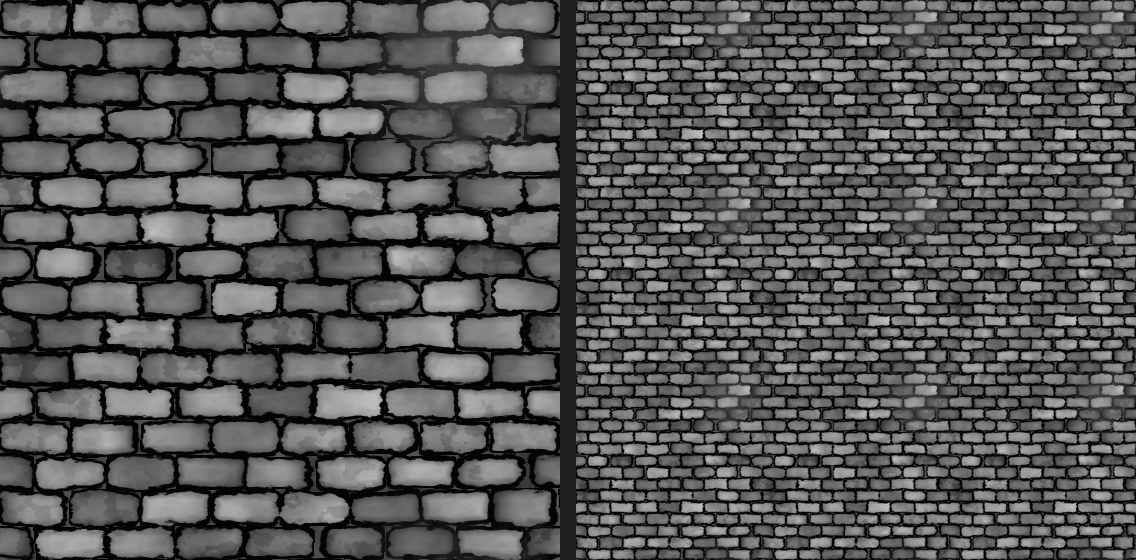
Left: one tile. Right: repeated 3 by 3.
Reproduce this texture procedurally as a Shadertoy shader.

```glsl
// Hand-painted grey brick wall in running bond, with ragged black joints.
// Each brick is a bent rounded box, roughened by wrapping noise; its tone,
// slope, shape and stains come from a hash of its wrapped cell number.

#define GRID vec2(8.0, 16.0)       // bricks across, rows up
#define HALF_SIZE vec2(0.925, 0.425) // brick half size, in row heights
#define WOBBLE vec2(0.05, 0.16)    // waviness of the joints, in cells
#define ROUGHNESS 0.24             // raggedness of brick edges
#define INK_WIDTH 0.10             // thinnest black outline
#define TONE_DARK 0.39
#define TONE_LIGHT 0.66
#define INK_COLOR vec3(0.016)
#define MORTAR_COLOR vec3(0.27)
#define WORN_CENTER vec2(0.83, 0.87) // where the outline has worn off
#define WORN_RADIUS 0.25

float hash(vec2 p) {
    vec3 q = fract(p.xyx * vec3(0.1031, 0.1030, 0.0973));
    q += dot(q, q.yzx + 33.33);
    return fract((q.x + q.y) * q.z);
}

vec4 hash4(vec2 id, float seed) {
    id += seed;
    return vec4(hash(id), hash(id + 37.0), hash(id + 79.0), hash(id + 131.0));
}

// Value noise that wraps after a whole number of cells
float noise(vec2 uv, vec2 cells, float seed) {
    vec2 p = uv * cells;
    vec2 i = floor(p), f = fract(p);
    f = f * f * (3.0 - 2.0 * f);
    vec2 a = mod(i, cells) + seed, b = mod(i + 1.0, cells) + seed;
    return mix(mix(hash(a), hash(vec2(b.x, a.y)), f.x),
               mix(hash(vec2(a.x, b.y)), hash(b), f.x), f.y);
}

float fbm(vec2 uv, vec2 cells, float seed) {
    float sum = 0.0, weight = 0.5;
    for (int i = 0; i < 4; i++) {
        sum += weight * noise(uv, cells, seed);
        cells *= 2.0;
        seed += 53.0;
        weight *= 0.5;
    }
    return sum / 0.9375;
}

float roundedBox(vec2 p, vec2 halfSize, float radius) {
    vec2 e = abs(p) - halfSize + radius;
    return length(max(e, 0.0)) + min(max(e.x, e.y), 0.0) - radius;
}

void mainImage(out vec4 fragColor, in vec2 fragCoord) {
    vec2 uv = fragCoord / iResolution.xy;
    float soft = max(0.018, GRID.y / iResolution.y);

    // Wavy running bond: cell number and local position
    vec2 wave = vec2(noise(uv, vec2(16.0), 211.0), noise(uv, vec2(12.0, 16.0), 307.0));
    vec2 p = uv * GRID + WOBBLE * (wave - 0.5);
    p.x += 0.5 * (1.0 - mod(floor(p.y), 2.0));
    vec2 id = mod(floor(p), GRID);
    vec2 q = (fract(p) - 0.5) * vec2(GRID.y / GRID.x, 1.0);

    // Individual shape: shortened ends, tilt, taper and bowed edges
    vec4 shape = hash4(id, 17.0);
    vec4 paint = hash4(id, 401.0);
    vec4 wear = hash4(id, 733.0);
    float cut = 0.13 * pow(shape.x, 5.0);
    vec2 b = q;
    b.x += cut * sign(paint.y - 0.35);
    b.y += 0.06 * (shape.y - 0.5) * b.x;
    vec2 halfSize = HALF_SIZE - vec2(cut, 0.03 * wear.x);
    halfSize.y -= 0.07 * (shape.z - 0.5) * b.x + 0.09 * shape.w * b.x * b.x;
    float radius = mix(0.05, 0.34, wear.y * wear.y);
    float d = roundedBox(b, halfSize, radius);

    // Ragged edge made of short sideways strokes
    float strokes = fbm(uv, vec2(56.0, 112.0), 59.0) - 0.5;
    float raggedness = mix(0.4, 1.3, noise(uv, vec2(24.0), 149.0));
    d += ROUGHNESS * raggedness * strokes;

    // Mortar, then its black outline, faded in the worn area
    float clouds = fbm(uv, vec2(24.0), 503.0) - 0.5;
    vec3 color = MORTAR_COLOR * (1.0 + 0.7 * clouds);
    vec2 away = abs(fract(uv - WORN_CENTER + 0.5) - 0.5);
    float worn = smoothstep(WORN_RADIUS, 0.04, length(away) + 0.2 * clouds);
    float inkWidth = INK_WIDTH + 0.10 * wear.z;
    float ink = 1.0 - smoothstep(inkWidth - 0.02, inkWidth + 0.04, d);
    color = mix(color, INK_COLOR, ink * (1.0 - 0.85 * worn));

    // Brick tone: slope of light, clouds and fine brush grain
    float tone = mix(TONE_DARK, TONE_LIGHT, paint.x);
    tone += dot(q, vec2(0.20, 0.16) * (paint.yz - 0.5));
    tone += 0.20 * clouds + 0.05 * strokes;

    // Blotchy stains on some bricks
    float blotch = smoothstep(0.50, 0.60, fbm(uv, vec2(40.0, 48.0), 617.0));
    tone -= 0.09 * blotch * smoothstep(0.45, 0.9, wear.w);

    // Soft shadow along the rim and a smoky end
    tone *= mix(1.0, smoothstep(-0.05, 0.24, -d), 0.15 + 0.25 * paint.w);
    float end = smoothstep(0.1, 1.0, q.x * sign(paint.y - 0.5) + 0.4 * clouds);
    tone *= 1.0 - 0.5 * end * smoothstep(0.5, 1.0, shape.x);

    color = mix(color, vec3(tone), 1.0 - smoothstep(-soft, soft, d));
    fragColor = vec4(clamp(color, 0.0, 1.0), 1.0);
}
```
